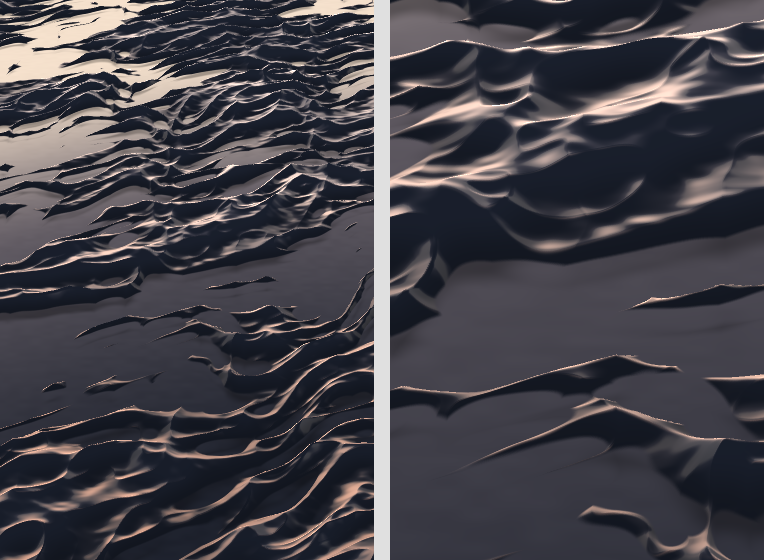
Left, the full canvas; right, a detail of the centre.
Reproduce this texture procedurally as a WebGL 2 fragment shader.

```glsl
#version 300 es
precision highp float;
// Wet tidal sand at dusk: wind-bent ripples rising out of still pools.
// A perspective ray meets a height field cut by a water plane; the pools
// mirror a sky ramp and the crests catch a low sun from behind.
#define CAMERA_HEIGHT 1.7
#define FOCAL 2.0
#define RELIEF 0.042
#define TOP_HEIGHT 0.06
#define RIPPLES 8.5
#define SHEAR 0.4
#define SAND vec3(0.072, 0.09, 0.13)
#define SKY_LOW vec3(0.96, 0.88, 0.80)
#define SKY_MID vec3(0.42, 0.39, 0.42)
#define SKY_HIGH vec3(0.12, 0.135, 0.18)
#define EMBER vec3(0.98, 0.58, 0.37)
#define CREAM vec3(0.95, 0.82, 0.71)

uniform vec2 u_resolution;
out vec4 fragColor;

float hash(vec2 cell) {
  uvec2 k = uvec2(ivec2(cell)) * uvec2(1597334673u, 3812015801u);
  uint n = (k.x ^ k.y) * 1597334673u;
  n = (n ^ (n >> 15)) * 2246822519u;
  return float((n ^ (n >> 13)) >> 8) / 16777216.0;
}

float noise(vec2 p) {
  vec2 i = floor(p), f = fract(p);
  f = f * f * (3.0 - 2.0 * f);
  return mix(mix(hash(i), hash(i + vec2(1, 0)), f.x),
             mix(hash(i + vec2(0, 1)), hash(i + vec2(1, 1)), f.x), f.y);
}

float ridged(vec2 p) {
  return 1.0 - abs(2.0 * noise(p) - 1.0);
}

// Sharp wavering crests, broken up by ridged noise
float ripples(vec2 q) {
  float bend = noise(q * vec2(6.0, 3.5));
  float wave = sin(3.14159 * (q.y * RIPPLES + 1.9 * bend));
  float crest = 1.0 - sqrt(wave * wave + 0.008);
  float ridge = ridged(q * vec2(7.5, 14.0) + bend);
  float wisp = ridged(q * vec2(14.0, 27.0) + 2.0 * bend);
  return 0.48 * crest + 0.48 * ridge * ridge + 0.22 * (wisp - 0.5);
}

// Ground height; the water lies at zero
float ground(vec2 p) {
  vec2 q = vec2(p.x, p.y - SHEAR * p.x);
  float island = 0.62 * noise(q * vec2(2.7, 3.9) + 7.3)
               + 0.38 * noise(q * vec2(6.1, 9.7));
  return RELIEF * ((island - 0.5) * 1.6 + 0.85 * ripples(q) - 0.19);
}

vec3 sky(float elevation) {
  vec3 c = mix(SKY_LOW, SKY_MID, smoothstep(0.36, 0.485, elevation));
  return mix(c, SKY_HIGH, smoothstep(0.42, 0.64, elevation));
}

vec3 waterColor(vec2 p, vec3 ray) {
  vec3 c = sky(-ray.y + 0.12 * ray.x);
  // Banks beyond the pool darken its mirror
  float bank = smoothstep(0.0, 0.022, ground(p + vec2(0.0, 0.04)));
  return c * (1.0 - 0.3 * bank) + 0.015 * (noise(p * vec2(40.0, 80.0)) - 0.5);
}

vec3 sandColor(vec2 p, float height, vec3 ray, float t) {
  float e = 0.0025 * t;
  float behind = ground(p + vec2(0, e)), front = ground(p - vec2(0, e));
  float across = ground(p + vec2(e, 0)) - ground(p - vec2(e, 0));
  vec2 slope = vec2(across, behind - front) / (2.0 * e);
  float fold = (2.0 * ground(p) - behind - front) / e;
  // Fine streaks roughen the surface
  slope += 0.45 * (vec2(noise(p * vec2(45.0, 90.0)), noise(p * vec2(38.0, 85.0) + 9.0)) - 0.5);
  vec3 n = normalize(vec3(-slope.x, 1.0, -slope.y));
  vec3 mirrored = reflect(ray, n);
  float distant = smoothstep(0.95, 1.95, t);

  // Wet sheen, soft glow, sunlit back slopes and a thin line along each crest
  vec3 sheen = sky(mirrored.y + 0.12 * mirrored.x);
  float sun = dot(n, normalize(vec3(-0.22, 0.25, 1.0)));
  float glow = smoothstep(-0.1, 0.55, sun);
  float rim = smoothstep(0.3, 0.7, sun + 0.1 * distant);
  float line = smoothstep(0.12, 0.6, fold) * smoothstep(-0.15, 0.35, sun);
  float patchy = mix(0.35, 1.0, smoothstep(0.2, 0.75, noise(p * 4.7 + 4.0)));
  float hollow = mix(0.75, 1.0, smoothstep(0.0, 0.025, height));
  vec3 c = (SAND + sheen * mix(0.17, 0.26, distant)) * hollow;
  vec3 warm = mix(EMBER, CREAM, 0.25 + 0.75 * distant);
  c += vec3(0.40, 0.34, 0.33) * glow * mix(0.2, 0.6, distant);
  return c + warm * patchy * (0.62 * rim + 0.45 * line);
}

vec3 scene(vec2 uv) {
  vec3 dir = vec3(uv.x, uv.y - CAMERA_HEIGHT, FOCAL);
  vec3 ray = normalize(dir);
  float tWater = CAMERA_HEIGHT / -dir.y;
  float tStart = (CAMERA_HEIGHT - TOP_HEIGHT) / -dir.y;
  float stride = (tWater - tStart) / 34.0, t = tStart;
  bool hit = false;
  for (int i = 0; i < 34; i++) {
    t += stride;
    if (ground(dir.xz * t) > CAMERA_HEIGHT + dir.y * t) { hit = true; break; }
  }
  if (!hit) return waterColor(dir.xz * tWater, ray);
  // Refine the crossing
  for (int i = 0; i < 5; i++) {
    stride *= 0.5;
    bool inside = ground(dir.xz * t) > CAMERA_HEIGHT + dir.y * t;
    t += inside ? -stride : stride;
  }
  vec2 p = dir.xz * t;
  float height = max(CAMERA_HEIGHT + dir.y * t, 0.0);
  vec3 sand = sandColor(p, height, ray, t);
  return mix(waterColor(p, ray), sand, smoothstep(0.0, 0.002, height));
}

void main() {
  // Two staggered samples smooth the silhouettes
  vec2 center = vec2(0.5 * u_resolution.x, 0.0);
  vec2 offset = vec2(0.22, 0.27);
  vec3 c = scene((gl_FragCoord.xy + offset - center) / u_resolution.y)
         + scene((gl_FragCoord.xy - offset - center) / u_resolution.y);
  fragColor = vec4(clamp(0.5 * c, 0.0, 1.0), 1.0);
}
```
